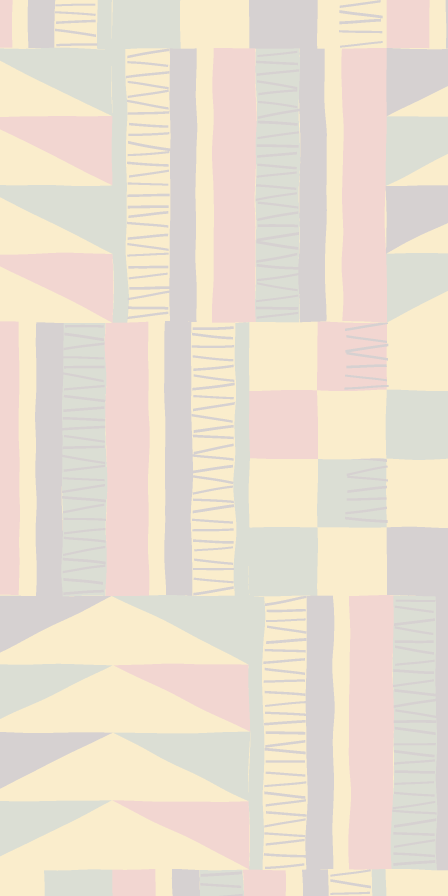
This pattern is drawn by a WebGL 1 fragment shader. Its source:

```glsl
precision highp float;
// Pastel cut-paper patchwork: striped, triangle and checker blocks with hand-drawn hatching.

uniform vec2 u_resolution;

const vec3 CREAM = vec3(0.98, 0.93, 0.80);
const vec3 GREEN = vec3(0.86, 0.87, 0.83);
const vec3 PINK = vec3(0.95, 0.84, 0.82);
const vec3 GREY = vec3(0.84, 0.82, 0.82);

const float BLOCK = 0.611;                    // block side, in canvas widths
const vec2 ORIGIN = vec2(-0.0547, 0.108);     // first block corner, from top left
const float HATCH_LINES = 27.0;               // hatch lines per block
const float HATCH_WIDTH = 0.157;              // hatch band width, in blocks
const int SAMPLES = 3;                        // antialiasing samples per axis

float hash(vec2 p) {
  vec3 q = fract(vec3(p.xyx) * 0.1031);
  q += dot(q, q.yzx + 33.33);
  return fract((q.x + q.y) * q.z);
}

float gradientDot(vec2 cell, vec2 offset) {
  float angle = 6.2832 * hash(cell);
  return dot(vec2(cos(angle), sin(angle)), offset);
}

float gradientNoise(vec2 p) {
  vec2 i = floor(p), f = fract(p);
  vec2 s = f * f * (3.0 - 2.0 * f);
  vec2 e = vec2(1.0, 0.0);
  float top = mix(gradientDot(i, f), gradientDot(i + e, f - e), s.x);
  float bottom = mix(gradientDot(i + e.yx, f - e.yx), gradientDot(i + 1.0, f - 1.0), s.x);
  return mix(top, bottom, s.y);
}

float cutWobble(float along, float seed) {
  return 0.009 * gradientNoise(vec2(along * 6.0, seed));
}

// Roughly parallel strokes with alternating tilt; band starts at x = left.
float hatch(vec2 q, float left, float seed) {
  float across = (q.x - left) / HATCH_WIDTH;
  float along = q.y * HATCH_LINES;
  float ink = 0.0;
  for (int k = -1; k <= 1; k++) {
    float id = floor(along) + float(k);
    vec2 key = vec2(id + 50.0, seed);
    float tilt = (mod(id, 2.0) * 2.0 - 1.0) * 0.8 * hash(key);
    float middle = id + 0.5 + 0.35 * (hash(key + 17.0) - 0.5);
    float stroke = middle + tilt * (across - 0.5);
    float halfWidth = 0.10 + 0.04 * hash(key + 31.0);
    float ends = step(0.05 * hash(key + 47.0), across)
               * step(across, 1.0 - 0.05 * hash(key + 59.0));
    float inside = step(0.0, id) * step(id, HATCH_LINES - 1.0);
    ink = max(ink, step(abs(along - stroke), halfWidth) * ends * inside);
  }
  return ink;
}

// Lays a piece to the right of an edge; cream shows where cuts fail to meet.
vec3 layPiece(vec3 under, vec3 paper, float edge, vec2 q, float seed) {
  float key = edge * 41.3 + seed;
  vec3 c = mix(under, CREAM, step(edge + cutWobble(q.y, key), q.x));
  return mix(c, paper, step(edge + cutWobble(q.y, key + 0.3), q.x));
}

vec3 stripeBlock(vec2 q, float seed) {
  vec3 c = GREEN;
  c = layPiece(c, CREAM, 0.053, q, seed);
  c = layPiece(c, GREY, 0.210, q, seed);
  c = layPiece(c, CREAM, 0.308, q, seed);
  c = layPiece(c, PINK, 0.367, q, seed);
  c = layPiece(c, GREEN, 0.525, q, seed);
  c = layPiece(c, GREY, 0.682, q, seed);
  c = layPiece(c, CREAM, 0.780, q, seed);
  c = layPiece(c, PINK, 0.841, q, seed);
  float ink = max(hatch(q, 0.053, seed), hatch(q, 0.525, seed + 5.0));
  return mix(c, GREY, ink);
}

vec3 triangleBlock(vec2 q) {
  float tier = q.y * 4.0;
  float odd = mod(floor(tier), 2.0);
  vec3 paper = q.x < 0.5 ? mix(GREY, GREEN, odd) : mix(GREEN, PINK, odd);
  return mix(CREAM, paper, step(fract(tier), abs(2.0 * q.x - 1.0)));
}

vec3 checkerBlock(vec2 q, float seed) {
  vec2 cell = floor(q * 4.0);
  float odd = mod(cell.y, 2.0);
  float rightHalf = step(2.0, cell.x);
  vec3 paper = cell.y < 2.0 ? mix(PINK, GREEN, rightHalf) : mix(GREEN, GREY, rightHalf);
  vec3 c = mix(CREAM, paper, mod(cell.x + cell.y, 2.0));
  return mix(c, GREY, hatch(q, mix(0.35, 0.83, odd), seed));
}

vec3 patchwork(vec2 p) {
  p += 0.008 * vec2(gradientNoise(p * 5.0), gradientNoise(p * 5.0 + 40.0));
  float row = floor(p.y);
  float oddRow = mod(row, 2.0);
  float shift = 0.5 * (floor(row * 0.5) + 1.0 - oddRow);
  float x = mod(p.x - shift, 2.0);
  vec2 q = vec2(fract(x), p.y - row);
  float seed = row * 7.7 + 60.0;
  vec3 c;
  if (x < 1.0) c = stripeBlock(mix(q, 1.0 - q, oddRow), seed);
  else if (oddRow < 0.5) c = triangleBlock(q);
  else c = checkerBlock(q, seed + 11.0);
  // Uneven cream seam around each block
  vec2 border = min(q, 1.0 - q);
  float seam = 0.007 * gradientNoise(p * 4.0 + 90.0);
  return mix(c, CREAM, step(min(border.x, border.y), seam));
}

void main() {
  vec3 sum = vec3(0.0);
  for (int j = 0; j < SAMPLES; j++) {
    for (int i = 0; i < SAMPLES; i++) {
      vec2 pixel = gl_FragCoord.xy - 0.5 + (vec2(i, j) + 0.5) / float(SAMPLES);
      vec2 p = vec2(pixel.x, u_resolution.y - pixel.y) / u_resolution.x;
      sum += patchwork((p - ORIGIN) / BLOCK);
    }
  }
  gl_FragColor = vec4(sum / float(SAMPLES * SAMPLES), 1.0);
}
```
